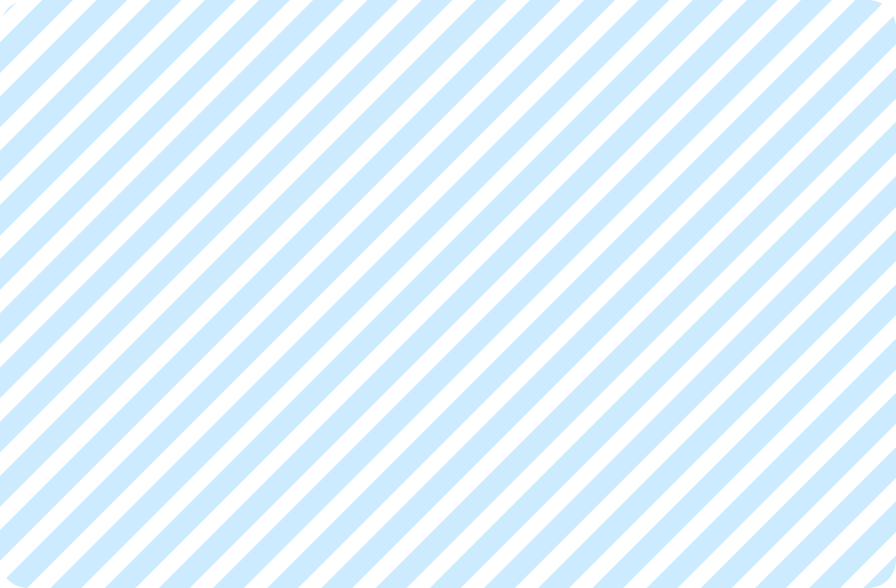
This pattern is drawn by a Shadertoy shader. Its source:

```glsl
// Pale blue diagonal stripes on white, clipped to a rounded panel.

const vec3 WHITE = vec3(1.0);
const vec3 PALE_BLUE = vec3(0.80, 0.92, 0.995);

// Lengths are fractions of the canvas height.
const float STRIPE_PERIOD = 0.09218; // spacing measured along an edge
const float STRIPE_START = 0.0718;   // first full stripe from the top left
const float BLUE_SHARE = 0.57;       // blue part of each period
const float CORNER_RADIUS = 0.0476;

// Signed distance to a rounded box centred at the origin.
float roundedBox(vec2 p, vec2 halfSize, float radius) {
    vec2 q = abs(p) - halfSize + radius;
    return length(max(q, 0.0)) + min(max(q.x, q.y), 0.0) - radius;
}

// Signed distance to repeated 45 degree bands; negative inside a band.
float diagonalBands(vec2 p, float period, float start, float share) {
    float along = p.x + p.y - start;
    float fromCentre = mod(along - 0.5 * share * period + 0.5 * period, period) - 0.5 * period;
    return (abs(fromCentre) - 0.5 * share * period) * inversesqrt(2.0);
}

// Antialiased coverage of a signed distance over one pixel.
float coverage(float dist, float pixel) {
    return clamp(0.5 - dist / pixel, 0.0, 1.0);
}

void mainImage(out vec4 fragColor, in vec2 fragCoord) {
    float pixel = 1.0 / iResolution.y;
    vec2 canvas = iResolution.xy * pixel;
    vec2 uv = fragCoord * pixel;

    // Stripes are measured from the top left corner.
    vec2 fromTopLeft = vec2(uv.x, canvas.y - uv.y);
    float bands = diagonalBands(fromTopLeft, STRIPE_PERIOD, STRIPE_START, BLUE_SHARE);
    float panel = roundedBox(uv - 0.5 * canvas, 0.5 * canvas, CORNER_RADIUS);

    // The panel's straight sides lie on the canvas border, so keep them full.
    float blue = coverage(bands, pixel) * coverage(panel, pixel);
    fragColor = vec4(mix(WHITE, PALE_BLUE, blue), 1.0);
}
```
